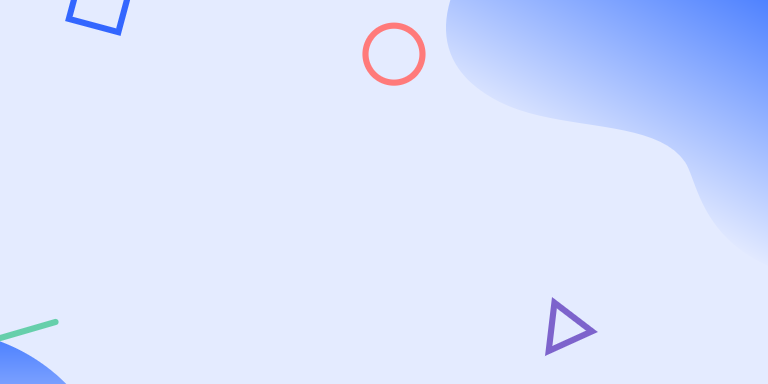
A WebGL 1 fragment shader for this background:

```glsl
precision highp float;
// Pale blue backdrop with a fading wave in the upper right, a round hill in the
// lower left and four outlined shapes. The wave edge is a chain of cubic Beziers;
// all else is distance functions. One unit is the canvas height.
uniform vec2 u_resolution;

// Antialiased coverage of a signed distance
float cover(float d) {
  return clamp(0.5 - d * u_resolution.y, 0.0, 1.0);
}

float segmentDistance(vec2 p, vec2 a, vec2 b) {
  vec2 e = b - a;
  return length(p - a - e * clamp(dot(p - a, e) / dot(e, e), 0.0, 1.0));
}

vec2 bezier(vec2 a, vec2 b, vec2 c, vec2 d, float t) {
  float s = 1.0 - t;
  return s * s * s * a + 3.0 * s * t * (s * b + t * c) + t * t * t * d;
}

// Updates the nearest distance (x) and flips the side (y) at each edge left of p
void addCurve(vec2 p, vec2 a, vec2 b, vec2 c, vec2 d, inout vec2 field) {
  vec2 from = a;
  for (int i = 1; i <= 20; i++) {
    vec2 to = bezier(a, b, c, d, float(i) / 20.0);
    field.x = min(field.x, segmentDistance(p, from, to));
    if ((from.y > p.y) != (to.y > p.y)) {
      float edgeX = mix(from.x, to.x, (p.y - from.y) / (to.y - from.y));
      if (p.x > edgeX) field.y = -field.y;
    }
    from = to;
  }
}

float waveDistance(vec2 p) {
  vec2 field = vec2(10.0, 1.0);
  vec2 shoulder = vec2(1.302, 0.734), bend = vec2(1.784, 0.578);
  addCurve(p, vec2(1.177, 1.013), vec2(1.141, 0.909), vec2(1.161, 0.805), shoulder, field);
  addCurve(p, shoulder, vec2(1.458, 0.656), vec2(1.706, 0.693), bend, field);
  addCurve(p, bend, vec2(1.815, 0.531), vec2(1.823, 0.388), vec2(2.0, 0.307), field);
  return field.x * field.y;
}

// Distance beyond the line a-b, positive on its left
float sideDistance(vec2 p, vec2 a, vec2 b) {
  vec2 e = normalize(b - a);
  return dot(p - a, vec2(-e.y, e.x));
}

float triangleDistance(vec2 p, vec2 a, vec2 b, vec2 c) {
  return max(sideDistance(p, a, b), max(sideDistance(p, b, c), sideDistance(p, c, a)));
}

void main() {
  vec2 p = gl_FragCoord.xy / u_resolution.y;
  vec3 paleBlue = vec3(0.896, 0.922, 1.0);
  vec3 strongBlue = vec3(0.31, 0.51, 1.0);
  float halfStroke = 0.008;
  vec3 color = paleBlue;

  // Wave, fading away from the upper right corner
  float waveTint = 1.0 - dot(vec2(2.0, 1.0) - p, vec2(0.768, 1.42));
  vec3 waveColor = mix(paleBlue, strongBlue, clamp(waveTint, 0.0, 1.0));
  color = mix(color, waveColor, cover(waveDistance(p)));

  // Hill, paler toward the bottom
  float hill = length(p - vec2(-0.167, -0.339)) - 0.48;
  vec3 hillColor = mix(paleBlue, strongBlue, clamp(0.72 + 2.5 * p.y, 0.0, 1.0));
  color = mix(color, hillColor, cover(hill));

  // Tilted square, cut by the top edge
  vec2 q = abs(mat2(0.966, 0.259, -0.259, 0.966) * (p - vec2(0.261, 0.998)));
  float square = abs(max(q.x, q.y) - 0.0667) - halfStroke;
  color = mix(color, vec3(0.2, 0.4, 1.0), cover(square));

  // Ring
  float ring = abs(length(p - vec2(1.026, 0.859)) - 0.0742) - halfStroke;
  color = mix(color, vec3(1.0, 0.48, 0.48), cover(ring));

  // Triangle outline with sharp corners
  float solid = triangleDistance(p, vec2(1.4375, 0.2266), vec2(1.557, 0.1354), vec2(1.4193, 0.0729));
  float outline = abs(solid + halfStroke) - halfStroke;
  color = mix(color, vec3(0.49, 0.39, 0.8), cover(outline));

  // Round-ended bar
  float bar = segmentDistance(p, vec2(-0.026, 0.112), vec2(0.1445, 0.1615)) - halfStroke;
  color = mix(color, vec3(0.4, 0.81, 0.67), cover(bar));

  gl_FragColor = vec4(color, 1.0);
}
```
